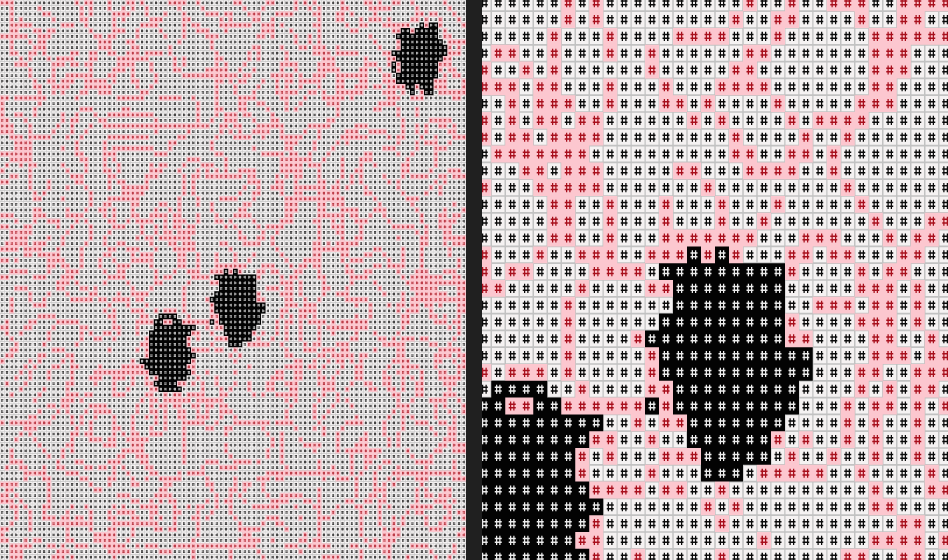
Left: the whole. Right: its middle third, enlarged.
Reproduce this pattern procedurally as a Shadertoy shader.

```glsl
float hash(vec2 p) {
    vec3 q = fract(vec3(p.xyx) * 0.1031);
    q += dot(q, q.yzx + 33.33);
    return fract((q.x + q.y) * q.z);
}

vec2 gradientAt(vec2 corner) {
    float angle = 6.2832 * hash(corner);
    return vec2(cos(angle), sin(angle));
}

float gradientNoise(vec2 p) {
    vec2 i = floor(p), f = p - i;
    vec2 w = f * f * f * (f * (f * 6.0 - 15.0) + 10.0);
    vec2 e = vec2(0, 1);
    float low = mix(dot(gradientAt(i), f), dot(gradientAt(i + e.yx), f - e.yx), w.x);
    float high = mix(dot(gradientAt(i + e), f - e), dot(gradientAt(i + 1.0), f - 1.0), w.x);
    return mix(low, high, w.y);
}

// Relative distance to the nearest ragged blob; below 1 is inside
float blobDistance(vec2 cell) {
    float nearest = 1e3;
    for (int k = 0; k < 3; k++) {
        float i = float(k);
        vec2 center = vec2(36, 36.5) + i * (vec2(1.7, -9.9) + i * vec2(12.5, 18.1));
        nearest = min(nearest, length((cell - center) / vec2(5.2, 6.2)));
    }
    return nearest + 0.45 * gradientNoise(cell * 0.31) + 0.3 * (hash(cell + 7.0) - 0.5);
}

// Thin winding veins along the zero lines of two noise fields
bool isVein(vec2 cell) {
    float a = abs(gradientNoise(cell * 0.113 + 20.3));
    float b = abs(gradientNoise(cell * 0.137 + 61.7));
    return min(a, b) < 0.053 + 0.04 * (hash(cell + 3.0) - 0.5);
}

// Two upright and two level bars crossing in the middle of a cell
bool isHatch(vec2 p) {
    vec2 bar = step(abs(abs(p) - vec2(0.12, 0.11)), vec2(0.045));
    return max(bar.x, bar.y) > 0.5 && abs(p.x) < 0.25 && abs(p.y) < 0.27;
}

vec3 gridColor(vec2 p) {
    vec2 cell = floor(p), local = p - cell - 0.5;
    float blob = blobDistance(cell);
    bool hatch = isHatch(local);

    if (blob < 1.0) return hatch ? vec3(0.92) : vec3(0.01);
    if (blob < 1.12 || isVein(cell))
        return hatch ? vec3(0.66, 0.06, 0.11) : vec3(0.99, 0.78, 0.81);

    bool gridLine = max(abs(local.x), abs(local.y)) > 0.45;
    return hatch ? vec3(0.04) : gridLine ? vec3(0.76) : vec3(0.96, 0.95, 0.95);
}

void mainImage(out vec4 fragColor, in vec2 fragCoord) {
    // Average 4 x 4 samples per pixel to smooth every edge
    vec3 sum = vec3(0);
    for (int k = 0; k < 16; k++) {
        vec2 offset = (vec2(k % 4, k / 4) + 0.5) / 4.0 - 0.5;
        sum += gridColor(100.0 * (fragCoord + offset) / iResolution.xy);
    }
    fragColor = vec4(sum / 16.0, 1);
}
```
